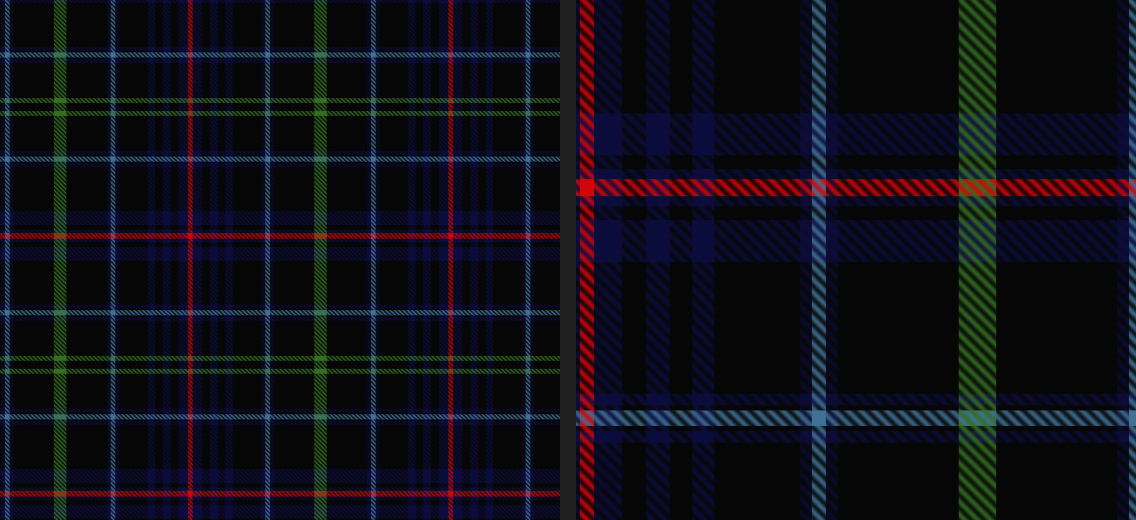
Left, the full canvas; right, a detail of the centre.
Reproduce this pattern procedurally as a WebGL 2 fragment shader.

```glsl
#version 300 es
precision highp float;

uniform vec2 u_resolution;
out vec4 fragColor;

const float TAU = 6.2831853;
const vec2 REPEATS = vec2(2.151, 2.017);   // setts across and up the canvas
const vec2 RED_PHASE = vec2(0.731, 0.102); // first red line, in setts
const float TWILL_COUNT = 60.0;            // diagonal ribs per sett

const vec3 BLACK = vec3(0.024, 0.024, 0.026);
const vec3 NAVY  = vec3(0.048, 0.048, 0.235);
const vec3 BLUE  = vec3(0.25, 0.44, 0.58);
const vec3 GREEN = vec3(0.20, 0.43, 0.13);
const vec3 RED   = vec3(0.82, 0.02, 0.04);

// Distance from the nearest red line, in hundredths of a sett (0 to 50).
float mirrorFold(float sett) {
  return 100.0 * abs(fract(sett + 0.5) - 0.5);
}

// Smooth-edged stripe coverage.
float stripe(float d, float center, float halfWidth, float blur) {
  return 1.0 - smoothstep(-blur, blur, abs(d - center) - halfWidth);
}

// Colour of the vertical threads.
vec3 warpColor(float d, float blur) {
  float navy = stripe(d, 0.0, 4.5, blur);
  navy = max(navy, stripe(d, 9.1, 1.5, blur));
  navy = max(navy, stripe(d, 14.9, 1.4, blur));
  navy = max(navy, 0.75 * stripe(d, 29.7, 2.4, blur));
  vec3 color = mix(BLACK, NAVY, navy);
  color = mix(color, BLUE, stripe(d, 29.7, 0.9, blur));
  color = mix(color, GREEN, stripe(d, 50.0, 2.4, blur));
  return mix(color, RED, stripe(d, 0.0, 0.9, blur));
}

// Colour of the horizontal threads.
vec3 weftColor(float d, float blur) {
  float navy = stripe(d, 0.0, 2.4, blur);
  navy = max(navy, stripe(d, 6.9, 2.7, blur));
  navy = max(navy, stripe(abs(d - 29.8), 2.4, 0.75, blur));
  vec3 color = mix(BLACK, NAVY, navy);
  color = mix(color, BLUE, stripe(d, 29.8, 1.0, blur));
  color = mix(color, GREEN, stripe(d, 47.5, 0.95, blur));
  return mix(color, RED, stripe(d, 0.0, 1.1, blur));
}

// Share of warp on top along the diagonal ribs; evens out when too fine.
float twill(vec2 sett, float count, vec2 pixel) {
  float ribsPerPixel = count * max(pixel.x, pixel.y);
  float contrast = 0.36 * (1.0 - smoothstep(0.3, 0.5, ribsPerPixel));
  return 0.5 + contrast * sin(TAU * count * (sett.x + sett.y));
}

void main() {
  vec2 sett = gl_FragCoord.xy / u_resolution * REPEATS - RED_PHASE;
  vec2 pixel = REPEATS / u_resolution;
  vec2 blur = 65.0 * pixel;

  vec3 warp = warpColor(mirrorFold(sett.x), blur.x);
  vec3 weft = weftColor(mirrorFold(sett.y), blur.y);

  // Interlace the two thread systems
  vec3 cloth = mix(weft, warp, twill(sett, TWILL_COUNT, pixel));
  fragColor = vec4(cloth, 1.0);
}
```
